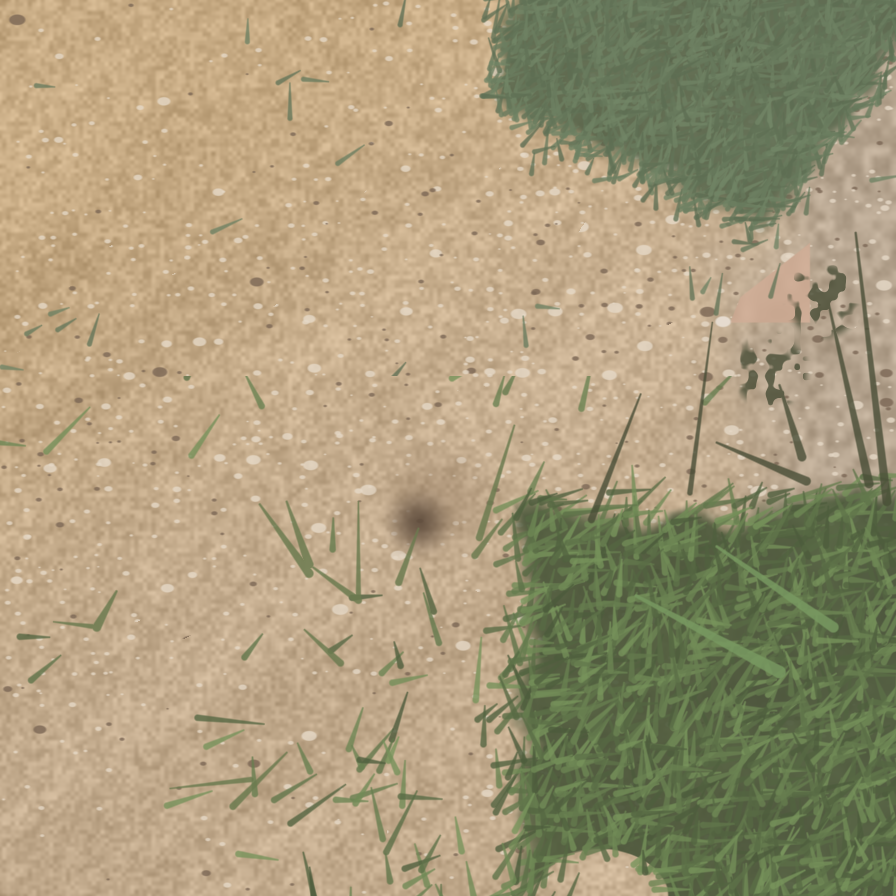
This texture is drawn by a WebGL 1 fragment shader. Its source:

```glsl
precision highp float;
// Sandy ground with scattered pebbles, two grass patches and stray blades.
uniform vec2 u_resolution;

#define SAND vec3(0.765, 0.672, 0.555)
#define GRAVEL vec3(0.70, 0.64, 0.57)
#define GRASS_COOL vec3(0.40, 0.47, 0.36)
#define GRASS_WARM vec3(0.38, 0.47, 0.29)
#define SHADE vec3(0.25, 0.29, 0.20)
#define GRASS_LAYERS 6
#define GRAIN 0.11
#define PEBBLE_CHANCE 0.13

float hash(vec2 p) {
  p = fract(p * vec2(0.1031, 0.1137));
  p += dot(p, p.yx + 33.33);
  return fract((p.x + p.y) * p.x * 17.3);
}

float noise(vec2 p) {
  vec2 i = floor(p), f = fract(p);
  f = f * f * (3.0 - 2.0 * f);
  return mix(mix(hash(i), hash(i + vec2(1, 0)), f.x),
             mix(hash(i + vec2(0, 1)), hash(i + 1.0), f.x), f.y);
}

float fbm(vec2 p) {
  return 0.55 * noise(p) + 0.3 * noise(p * 2.1 + 7.0) + 0.15 * noise(p * 4.3 + 19.0);
}

float softEdge(float d) {
  float aa = 1.1 / u_resolution.y;
  return 1.0 - smoothstep(-aa, aa, d);
}

float spot(vec2 p, vec2 c, float r) {
  return 1.0 - smoothstep(0.0, r, length(p - c));
}

// Tapered stroke: s.xy is the root, s.zw the tip.
float blade(vec2 p, vec4 s, float w) {
  vec2 d = s.zw - s.xy;
  float t = clamp(dot(p - s.xy, d) / dot(d, d), 0.0, 1.0);
  return softEdge(length(p - s.xy - d * t) - w * (1.0 - 0.75 * t));
}

// Positive inside the grass patches.
float grassDepth(vec2 p) {
  float upper = min(p.y - 0.885 + 0.5 * (p.x - 0.55), p.x - 0.55);
  upper = min(upper, 0.7 * (p.y - 0.73 - 1.35 * (p.x - 0.86)));
  float lower = min(p.x - 0.575, 0.435 + 0.1 * max(p.x - 0.75, 0.0) - p.y);
  lower -= 0.9 * spot(p * vec2(1.0, 1.4), vec2(0.68, 0.0), 0.09);
  return max(upper, lower) + 0.06 * (fbm(p * 17.0) - 0.5);
}

vec3 ground(vec2 p) {
  vec2 q = vec2(dot(p, vec2(0.82, 0.57)), dot(p, vec2(-0.57, 0.82)));
  vec3 col = SAND + 0.09 * (fbm(q * vec2(2.5, 15.0)) - 0.5);
  col += vec3(0.01, -0.008, -0.045) * smoothstep(0.2, 0.9, p.y - 0.6 * p.x + 0.1);
  col += GRAIN * (noise(p * 210.0) - 0.5) + 0.07 * (noise(q * vec2(75.0, 105.0)) - 0.5);
  float gravel = smoothstep(0.73, 0.95, p.x + 0.12 * (fbm(p * 12.0) - 0.5));
  col = mix(col, GRAVEL + 0.2 * (noise(p * 95.0) - 0.5), 0.75 * gravel);
  // Pale and dark pebbles, thickest along a diagonal band
  float band = exp(-14.0 * pow(p.y - 0.42 - 0.45 * p.x, 2.0)) + 0.6 * smoothstep(0.3, 0.7, p.x);
  for (int i = 0; i < 3; i++) {
    float n = 30.0 + 24.0 * float(i);
    vec2 cell = floor(p * n), id = cell + 71.0 * float(i);
    vec2 off = fract(p * n) - 0.3 - 0.4 * vec2(hash(id + 3.0), hash(id + 8.0));
    float r = 0.06 + 0.15 * hash(id + 21.0);
    float on = step(hash(id + 40.0), PEBBLE_CHANCE * (0.35 + band));
    vec3 tint = hash(id + 55.0) < 0.2 ? vec3(0.48, 0.40, 0.33) : vec3(0.90, 0.85, 0.78);
    col = mix(col, tint, 0.8 * on * softEdge((length(off * vec2(0.75, 1.15)) - r) / n));
  }
  return col;
}

// Overlapping random strokes kept where the patch covers their centre.
vec3 addGrass(vec3 col, vec2 p) {
  float top = step(0.58, p.y);
  float cover = smoothstep(-0.004, 0.03, grassDepth(p));
  vec3 tint = mix(GRASS_WARM, GRASS_COOL, top);
  float clump = fbm(p * 13.0);
  col = mix(col, mix(SHADE, tint, 0.25 + 0.4 * top + 0.5 * (clump - 0.5)), 0.9 * cover);
  for (int l = 0; l < GRASS_LAYERS; l++) {
    float n = mix(24.0, 40.0, top) + 3.0 * float(l);
    for (int k = 0; k < 9; k++) {
      vec2 cell = floor(p * n) + vec2(mod(float(k), 3.0), floor(float(k) / 3.0)) - 1.0;
      vec2 id = cell + 37.0 * float(l) + 11.0;
      vec2 c = (cell + vec2(hash(id), hash(id + 5.0))) / n;
      float angle = 0.95 + 2.2 * (hash(id + 13.0) - 0.5);
      vec2 h = vec2(cos(angle), sin(angle)) * (0.45 + 0.5 * hash(id + 29.0)) / n;
      float sparse = 0.13 * spot(c * vec2(1.0, 0.7), vec2(0.42, 0.1), 0.24);
      float on = step(hash(id + 61.0), max(sparse, smoothstep(-0.025, 0.025, grassDepth(c))));
      float light = hash(id + 83.0);
      vec3 leaf = mix(mix(SHADE, tint, 0.35 + 0.4 * top), tint * mix(1.25, 1.12, top), light);
      col = mix(col, leaf, 0.8 * on * blade(p, vec4(c - h, c + h), 0.0036 - 0.0008 * top));
    }
  }
  return col;
}

void main() {
  vec2 p = gl_FragCoord.xy / u_resolution;
  vec3 col = ground(p);
  // Flat rock, bright stones and blurred dark spot
  float rock = max(max(0.64 - p.y, p.x - 0.904), (p.y - 0.675 - 0.78 * (p.x - 0.835)) * 0.8);
  rock = max(rock, 0.815 - p.x + 0.4 * (p.y - 0.64));
  col = mix(col, vec3(0.80, 0.67, 0.58) + 0.04 * (noise(p * 60.0) - 0.5), softEdge(rock));
  col = mix(col, vec3(0.90, 0.86, 0.81), softEdge(length((p - vec2(0.807, 0.641)) * vec2(0.7, 1.0)) - 0.006));
  col = mix(col, vec3(0.56, 0.46, 0.36), 0.4 * spot(p, vec2(0.49, 0.44), 0.09));
  col = mix(col, vec3(0.36, 0.29, 0.23), 0.85 * spot(p, vec2(0.467, 0.417), 0.045));
  col = addGrass(col, p);
  // Stray blades over the sand
  float b = max(blade(p, vec4(0.535, 0.40, 0.574, 0.525), 0.004), blade(p, vec4(0.345, 0.36, 0.29, 0.437), 0.005));
  b = max(b, max(blade(p, vec4(0.345, 0.37, 0.32, 0.44), 0.005), blade(p, vec4(0.40, 0.33, 0.345, 0.37), 0.004)));
  b = max(b, max(blade(p, vec4(0.40, 0.33, 0.40, 0.44), 0.003), blade(p, vec4(0.445, 0.35, 0.467, 0.41), 0.004)));
  b = max(b, max(blade(p, vec4(0.53, 0.38, 0.56, 0.42), 0.004), blade(p, vec4(0.108, 0.30, 0.13, 0.34), 0.005)));
  b = max(b, max(blade(p, vec4(0.11, 0.30, 0.06, 0.306), 0.003), blade(p, vec4(0.38, 0.26, 0.34, 0.297), 0.004)));
  b = max(b, max(blade(p, vec4(0.28, 0.13, 0.19, 0.12), 0.003), blade(p, vec4(0.26, 0.10, 0.32, 0.16), 0.004)));
  col = mix(col, vec3(0.42, 0.48, 0.31), 0.85 * b);
  // Broad light leaves, then dark stalks with seed heads
  b = max(blade(p, vec4(0.87, 0.25, 0.71, 0.335), 0.007), blade(p, vec4(0.93, 0.30, 0.80, 0.39), 0.006));
  col = mix(col, vec3(0.47, 0.60, 0.38), 0.85 * b);
  b = max(blade(p, vec4(0.97, 0.46, 0.925, 0.66), 0.005), blade(p, vec4(0.895, 0.49, 0.87, 0.57), 0.005));
  b = max(b, max(blade(p, vec4(0.90, 0.463, 0.80, 0.506), 0.005), blade(p, vec4(0.99, 0.44, 0.955, 0.74), 0.005)));
  b = max(b, max(blade(p, vec4(0.66, 0.42, 0.715, 0.56), 0.004), blade(p, vec4(0.77, 0.45, 0.795, 0.64), 0.003)));
  float heads = spot(p, vec2(0.92, 0.665), 0.06) + spot(p, vec2(0.86, 0.585), 0.06);
  b = max(b, smoothstep(0.6, 0.72, noise(p * 100.0) + 0.35 * heads - 0.12) * smoothstep(0.1, 0.4, heads));
  col = mix(col, vec3(0.28, 0.30, 0.21), 0.8 * b);
  gl_FragColor = vec4(clamp(col, 0.0, 1.0), 1.0);
}
```
